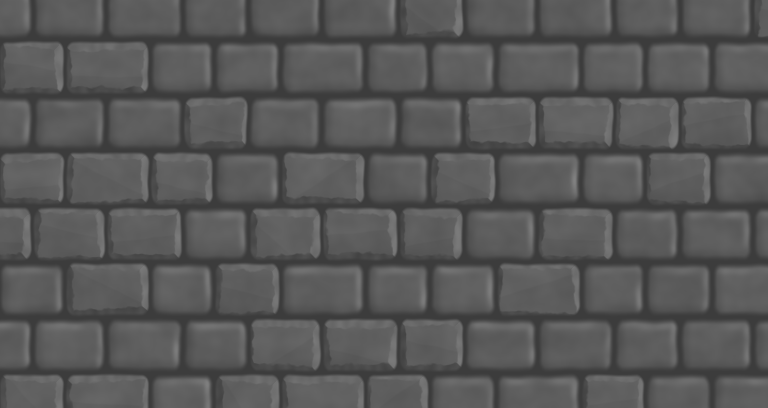
Reproduce this texture procedurally as a Shadertoy shader.

```glsl
// Grey stone brick wall: staggered courses with soft bevels lit from the top right.
// A three-brick pattern repeats along each course; hashed bricks get chipped,
// hard-edged faces. Lengths are in units of the canvas height.

const float COURSE = 0.1360;          // height of one course
const float TOP_JOINT = 0.098;        // first full joint, measured from the top
const float PERIOD = 0.5285;          // length of three bricks
const vec3 EVEN_JOINTS = vec3(0.302, 0.394, 0.691);  // shift, two inner joints
const vec3 ODD_JOINTS = vec3(0.153, 0.339, 0.696);
const float WOBBLE = 0.0035;          // waviness of the joints
const float BEVEL = 0.030;            // corner rounding
const float GROOVE_SOFT = 0.019;      // joint reach on worn bricks
const float GROOVE_CRISP = 0.011;     // joint reach on chipped bricks
const float CHIPPED_SHARE = 0.30;

const float FACE = 0.365;
const float GROOVE = 0.235;
const float CHIP_LIGHT = 0.45;
const float CHIP_DARK = 0.285;
const float TOP_GLOW = 0.055;
const float RIGHT_GLOW = 0.085;
const float SHADE = 0.055;
const float MOTTLE = 0.035;

vec2 hash2(vec2 p) {
    vec3 q = fract(p.xyx * vec3(0.1031, 0.1030, 0.0973));
    q += dot(q, q.yzx + 33.33);
    return fract((q.xx + q.yz) * q.zy);
}

float corner(vec2 cell, vec2 offset) {
    float angle = 6.28318 * hash2(cell).x;
    return dot(vec2(cos(angle), sin(angle)), offset);
}

// Gradient noise, about -0.7 to 0.7
float noise(vec2 p) {
    vec2 i = floor(p), f = fract(p);
    vec2 u = f * f * f * (f * (f * 6.0 - 15.0) + 10.0);
    vec2 e = vec2(0.0, 1.0);
    return mix(mix(corner(i, f), corner(i + e.yx, f - e.yx), u.x),
               mix(corner(i + e, f - e), corner(i + e.yy, f - e.yy), u.x), u.y);
}

// Soft ridge centred on a given distance
float ridge(float x, float centre, float width) {
    float k = (x - centre) / width;
    return exp(-k * k);
}

// Finds the brick: id, distances to left, right, top and bottom, and position
void findBrick(vec2 p, out vec2 id, out vec4 side, out vec2 local) {
    float level = (1.0 - p.y - TOP_JOINT) / COURSE;
    float row = floor(level), v = fract(level);
    vec3 joints = mod(row, 2.0) < 0.5 ? EVEN_JOINTS : ODD_JOINTS;
    float along = p.x / PERIOD - joints.x;
    float u = fract(along);
    float index = step(joints.y, u) + step(joints.z, u);
    float lo = index < 0.5 ? 0.0 : (index < 1.5 ? joints.y : joints.z);
    float hi = index < 0.5 ? joints.y : (index < 1.5 ? joints.z : 1.0);
    id = vec2(floor(along) * 3.0 + index, row) + 20.0;
    side = vec4((u - lo) * PERIOD, (hi - u) * PERIOD, v * COURSE, (1.0 - v) * COURSE);
    local = vec2((u - lo) / (hi - lo), v) - 0.5;
}

// Worn brick: soft highlights above and right, shade left and below
float wornShade(vec2 p, vec4 side, float base) {
    float patchy = clamp(0.8 + 1.3 * noise(p * 17.0 + 7.0), 0.15, 1.5);
    float endsX = smoothstep(0.0, 0.035, min(side.x, side.y));
    float endsY = smoothstep(0.0, 0.035, min(side.z, side.w));
    float shade = base;
    shade += TOP_GLOW * patchy * endsX * ridge(side.z, 0.021, 0.011);
    shade += RIGHT_GLOW * patchy * endsY * ridge(side.y, 0.015, 0.009);
    shade -= SHADE * smoothstep(0.036, 0.0, side.x);
    shade -= SHADE * smoothstep(0.040, 0.0, side.w);
    return shade;
}

// Chipped brick: flat face cut by tilted, ragged lines, with bright and dark rims
float chippedShade(vec2 p, vec2 id, vec4 side, vec2 local, float base, float aa) {
    vec4 r = vec4(hash2(id + 51.0), hash2(id + 87.0));
    vec4 cut = vec4(0.010, 0.014, 0.016, 0.012) + 0.010 * r;
    vec4 tilt = (r.wzyx - 0.5) * vec4(0.018, 0.030, 0.028, 0.024);
    float ragged = 0.007 * noise(p * 38.0) + 0.003 * noise(p * 95.0);
    vec4 gap = side - cut - tilt * local.yyxx - ragged;
    float lit = min(gap.y, gap.z), dim = min(gap.x, gap.w);
    float rim = mix(CHIP_DARK, CHIP_LIGHT - (gap.z < gap.y ? 0.035 : 0.0),
                    smoothstep(-aa, aa, dim - lit));
    rim += 0.07 * noise(p * vec2(45.0, 30.0));
    // One diagonal facet breaks up the flat face
    float facet = dot(local, normalize(r.xy - vec2(0.5, 1.2))) + 0.3 * r.z - 0.1;
    float face = base + 0.018 * (smoothstep(-0.02, 0.02, facet) - 0.5);
    return mix(rim, face, smoothstep(-aa, aa, min(lit, dim)));
}

void mainImage(out vec4 fragColor, in vec2 fragCoord) {
    vec2 p = fragCoord / iResolution.y;
    float aa = 1.2 / iResolution.y;
    vec2 warp = vec2(noise(p * 19.0), noise(p * 19.0 + 40.0));
    vec2 id, local;
    vec4 side;
    findBrick(p + WOBBLE * warp, id, side, local);

    vec2 random = hash2(id);
    float base = FACE + 0.016 * (random.y - 0.5);
    base += MOTTLE * noise(p * vec2(11.0, 15.0)) + 0.015 * noise(p * 34.0);
    bool chipped = random.x < CHIPPED_SHARE;
    float shade = wornShade(p, side, base);
    if (chipped) shade = mix(shade, chippedShade(p, id, side, local, base, aa), 0.85);

    // Rounded joint, narrower between neighbours than between courses
    vec2 inset = vec2(1.35 * min(side.x, side.y), min(side.z, side.w));
    float depth = BEVEL - length(max(BEVEL - inset, 0.0));
    float reach = chipped ? GROOVE_CRISP : GROOVE_SOFT;
    shade = mix(shade, GROOVE, smoothstep(reach, 0.001, depth));
    fragColor = vec4(vec3(shade), 1.0);
}
```
